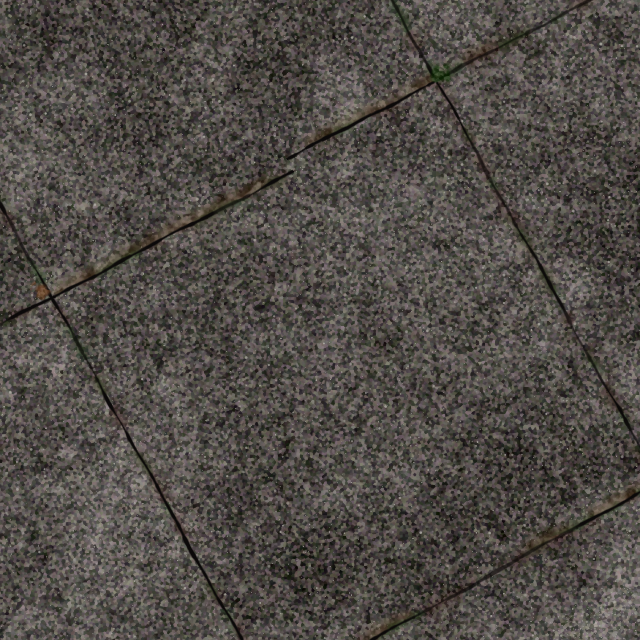
Write a WebGL 2 fragment shader that draws this texture.

```glsl
#version 300 es
precision highp float;
// Weathered concrete paving slabs, tilted, with dark mossy joints and pale grit.

uniform vec2 u_resolution;
out vec4 outColor;

// Layout, in canvas units
const float TILT = 0.506;
const vec2 CORNER = vec2(0.081, 0.535);     // a crossing of two joints
const vec2 SLAB = vec2(0.690, 0.711);
const float SLIP_AT = 0.426;                // where the cross joint jumps sideways
const float JOINT_HALF_WIDTH = 0.0023;
const vec2 PIT = vec2(0.647, 0.397);
const vec2 SPALL = vec2(0.935, 0.028);

// Surface
const float GRAIN_SCALE = 235.0;
const float GRAIN_CONTRAST = 0.30;
const float STAIN_CONTRAST = 0.24;
const float GRIT_SCALE = 92.0;
const float GRIT_DENSITY = 0.07;

// Colours
const vec3 CONCRETE = vec3(0.295, 0.277, 0.260);
const vec3 GRIT = vec3(0.70, 0.69, 0.66);
const vec3 GAP = vec3(0.045, 0.035, 0.035);
const vec3 RUST = vec3(0.25, 0.15, 0.13);
const vec3 SOIL = vec3(0.34, 0.27, 0.19);
const vec3 MOSS = vec3(0.12, 0.23, 0.08);
const vec3 LEAF = vec3(0.48, 0.31, 0.19);

vec3 hash3(vec2 p) {
  vec3 h = fract(p.xyx * vec3(0.1031, 0.1030, 0.0973));
  h += dot(h, h.yxz + 33.33);
  return fract((h.xxy + h.yzz) * h.zyx);
}

// Smooth cellular noise: three random values blended between nearby cell centres
vec3 cellular(vec2 p) {
  vec2 id = floor(p);
  vec3 sum = vec3(0.0);
  float total = 0.0;
  for (int y = -1; y <= 1; y++) {
    for (int x = -1; x <= 1; x++) {
      vec2 cell = id + vec2(x, y);
      vec2 r = cell + hash3(cell + 71.0).xy - p;
      float weight = exp(-7.0 * dot(r, r));
      sum += weight * hash3(cell + 19.0);
      total += weight;
    }
  }
  return sum / total;
}

// Sparse round chips, one candidate per cell
float grit(vec2 p, float density) {
  vec2 id = floor(p);
  vec3 h = hash3(id + 137.0);
  vec3 k = hash3(id + 311.0);
  float radius = mix(0.14, 0.32, k.x * k.x);
  float r = length(fract(p) - mix(vec2(0.32), vec2(0.68), h.xy));
  return step(h.z, density) * mix(0.35, 1.0, k.y) * smoothstep(radius, radius * 0.3, r);
}

void main() {
  vec2 uv = gl_FragCoord.xy / u_resolution.y;
  float pixel = 1.0 / u_resolution.y;

  // Slab coordinates, with wavering joints and one slipped joint
  vec2 axis = vec2(cos(TILT), sin(TILT));
  vec2 q = uv - CORNER;
  q = vec2(dot(q, axis), dot(q, vec2(-axis.y, axis.x)));
  float slip = q.x < SLIP_AT ? -0.010 * q.x / SLIP_AT : 0.011 - 0.021 * (q.x - SLIP_AT);
  q.y -= slip * step(-0.5 * SLAB.y, q.y);
  q += 0.0012 * sin(q.yx * 23.0) + 0.0006 * sin(q.yx * 71.0 + 2.0);
  vec2 crossing = round(q / SLAB);
  vec2 fromJoint = q - SLAB * crossing;
  vec2 side = abs(fromJoint);
  float joint = min(side.x, side.y);

  // Layered stains
  vec3 broad = cellular(uv * 4.3 + 3.0);
  vec3 patches = cellular(uv * 12.0);
  vec3 mottle = cellular(uv * 36.0);
  vec3 crumbs = cellular(uv * 95.0);
  float stain = 0.42 * broad.x + 0.33 * patches.x + 0.25 * mottle.x - 0.5;
  float slabTone = hash3(floor(q / SLAB) + 9.0).x - 0.5;
  float halo = exp(-joint / 0.055) * smoothstep(0.3, 0.75, 0.6 * patches.y + 0.4 * mottle.y);
  vec2 s = uv - SPALL;
  s = vec2(dot(s, axis), dot(s, vec2(-axis.y, axis.x)));
  float spall = exp(-dot(s * vec2(10.0, 32.0), s * vec2(10.0, 32.0)));

  // Concrete body, grain and chips
  vec3 grain = cellular(uv * GRAIN_SCALE);
  vec3 color = CONCRETE + STAIN_CONTRAST * stain + 0.025 * slabTone + 0.11 * halo + 0.09 * spall;
  color += GRAIN_CONTRAST * (grain.x - 0.5) + 0.11 * (crumbs.x - 0.5);
  color += 0.07 * (grain - 0.5) * vec3(0.6, 1.0, 0.8);
  float density = GRIT_DENSITY + 0.16 * halo + 0.12 * max(stain, 0.0) + 0.65 * spall;
  float chips = max(grit(uv * GRIT_SCALE, density), 0.7 * grit(uv * GRIT_SCALE * 1.7 + 40.0, density * 1.6));
  color = mix(color, GRIT, 0.8 * chips);
  color = mix(color, GAP, 0.75 * smoothstep(0.009, 0.002, length(uv - PIT) + 0.004 * (crumbs.y - 0.5)));

  // Rust, soil and moss gathered along the joints
  float rust = exp(-joint / 0.008) * smoothstep(0.3, 0.7, mottle.z);
  color = mix(color, RUST + 0.15 * (grain.x - 0.5), 0.65 * rust);
  float soil = smoothstep(0.026, 0.004, side.y) * step(0.0, fromJoint.y) * smoothstep(0.4, 0.7, patches.z);
  color = mix(color, SOIL + 0.5 * (crumbs.y - 0.5), 0.6 * soil);
  float moss = exp(-joint / 0.005) * smoothstep(0.45, 0.75, mottle.y);
  color = mix(color, MOSS + 0.12 * (grain.y - 0.5), 0.7 * moss);

  // Open gap, narrowing and filling in places
  float halfWidth = JOINT_HALF_WIDTH * mix(0.55, 1.35, mottle.x) + 0.0016 * (crumbs.z - 0.5);
  float gap = 1.0 - smoothstep(halfWidth - pixel, halfWidth + pixel, joint);
  color = mix(color, GAP, gap * mix(0.65, 1.0, smoothstep(0.2, 0.5, patches.y)));

  // Debris caught at the crossings: a leaf on even columns, moss on odd ones
  float odd = mod(crossing.x, 2.0);
  vec2 debris = fromJoint - mix(vec2(-0.008, 0.020), vec2(0.009, 0.004), odd);
  float clump = smoothstep(0.019, 0.010, length(debris * vec2(1.0, 1.25)) + 0.014 * (crumbs.x - 0.5));
  color = mix(color, mix(LEAF, MOSS, odd) + 0.2 * (grain.x - 0.5), 0.75 * clump);

  outColor = vec4(clamp(color, 0.0, 1.0), 1.0);
}
```
